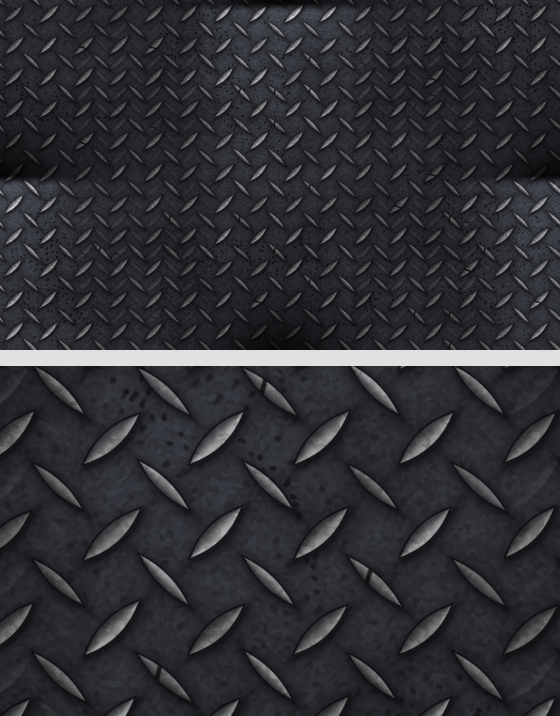
Top: the whole. Bottom: its middle third, enlarged.
This texture is drawn by a Shadertoy shader. Its source:

```glsl
// Worn dark steel tread plate: lens-shaped lugs alternate between two diagonals
// on a staggered lattice, with faint ghost lugs pressed into the gaps.
// Lugs are distance functions; wear is cellular noise and layered sines.
const vec2  REPEATS       = vec2(16.0, 11.0);    // lattice cells across and down
const vec2  LATTICE_SHIFT = vec2(0.39, 0.577);   // rising lug position in its cell
const vec2  RISING_SIZE   = vec2(0.036, 0.0088); // half length, half width
const vec2  FALLING_SIZE  = vec2(0.034, 0.0062);
const float LUG_ANGLE     = 0.76;
const float JITTER        = 0.003;
const float OUTLINE       = 0.0024;
const float SHADOW_REACH  = 0.0055;
const float GHOST_ALPHA   = 0.42;
const float SHEEN_WIDTH   = 0.13;
const float PIT_SCALE     = 75.0;
const float GRAIN_SCALE   = 210.0;
const vec3  PLATE    = vec3(0.182, 0.188, 0.212);
const vec3  SHADOW   = vec3(0.045, 0.045, 0.052);
const vec3  LUG_DARK = vec3(0.21, 0.215, 0.225);
const vec3  LUG_LIT  = vec3(0.64, 0.645, 0.65);

vec2 hash2(vec2 p) {
    vec3 q = fract(p.xyx * vec3(0.1031, 0.1030, 0.0973));
    q += dot(q, q.yzx + 33.33);
    return fract((q.xx + q.yz) * q.zy);
}

// x: distance to the nearest feature point, y: random value of that point
vec2 cellular(vec2 p) {
    vec2 cell = floor(p), nearest = vec2(8.0, 0.0);
    for (int k = 0; k < 9; k++) {
        vec2 id = cell + vec2(k % 3 - 1, k / 3 - 1);
        vec2 rnd = hash2(id + 50.0);
        float d = length(id + rnd - p);
        if (d < nearest.x) nearest = vec2(d, rnd.x);
    }
    return nearest;
}

// Cloudy stains from rotated, bent sines, roughly -1 to 1
float stains(vec2 p) {
    float sum = 0.0, amp = 0.5;
    for (int i = 0; i < 5; i++) {
        p = mat2(0.8, 0.6, -0.6, 0.8) * p * 1.7 + 1.3;
        p += 0.6 * sin(p.yx * 1.3);
        sum += amp * sin(p.x) * sin(p.y);
        amp *= 0.72;
    }
    return sum;
}

// Glow below and gloom above a horizontal seam; drop is the wrapped depth under it
float seamLight(float drop) {
    float opening = smoothstep(0.0, 0.03, drop);
    float gloom = max(exp((drop - 1.0) * 6.5), 1.0 - opening);
    return 0.6 * exp(-drop * 4.5) * opening - 0.85 * gloom;
}

float plateLight(vec2 uv) {
    float side = abs(uv.x - 0.5), depth = 1.0 - uv.y;
    float middle = exp(-pow(side / SHEEN_WIDTH, 2.0));
    float edges = exp(-pow((0.5 - side) / SHEEN_WIDTH, 2.0));
    return 1.0 + middle * seamLight(fract(depth - 0.005)) + edges * seamLight(fract(depth - 0.5));
}

// x: approximate signed distance to the lens, y: position across it (-1 to 1)
vec2 lens(vec2 q, vec2 size) {
    float along = q.x / size.x;
    float halfWidth = size.y * (1.0 - along * along);
    float slope = 2.0 * size.y * along / size.x;
    float d = (abs(q.y) - halfWidth) / sqrt(1.0 + slope * slope);
    return vec2(d, clamp(q.y / max(halfWidth, 0.0005), -1.0, 1.0));
}

void mainImage(out vec4 fragColor, in vec2 fragCoord) {
    vec2 uv = fragCoord / iResolution.xy, p = fragCoord / iResolution.y;
    float px = 1.0 / iResolution.y;
    vec2 pitch = vec2(iResolution.x / iResolution.y, 1.0) / REPEATS;

    // Plate surface: stains, grain and dark pits gathered in worn patches
    float stain = stains(p * 7.0);
    vec2 grain = cellular(p * GRAIN_SCALE), pit = cellular(p * PIT_SCALE + stain);
    float worn = smoothstep(-0.1, 0.7, stains(p * 4.0 + 9.0));
    float pitting = (1.0 - smoothstep(0.1, 0.36, pit.x)) * step(0.55, pit.y);
    vec3 color = PLATE * (1.0 + 0.16 * stain + 0.24 * (grain.y - 0.5));
    color *= 1.0 - pitting * (0.15 + 0.45 * worn);

    // Ghosts show in two broad vertical bands, weaker at mid height
    float band = smoothstep(-0.5, 0.7, -cos(uv.x * 12.566));
    float ghost = GHOST_ALPHA * band * (0.675 - 0.325 * cos(uv.y * 12.566));

    // Four sublattices: two ghost sets first, then the two raised sets
    for (int k = 0; k < 4; k++) {
        bool rising = k % 2 == 0, raised = k > 1;
        vec2 shift = LATTICE_SHIFT + vec2(rising ? 0.0 : 0.5, rising == raised ? 0.0 : 0.5);
        vec2 id = round(p / pitch - shift);
        vec2 rnd = hash2(id + float(k) * 17.0 + 40.0);
        vec2 q = p - (id + shift) * pitch - (rnd - 0.5) * JITTER;
        float turn = (rising ? 1.0 : -1.0) * (LUG_ANGLE + 0.08 * (rnd.y - 0.5));
        mat2 toLocal = mat2(cos(turn), -sin(turn), sin(turn), cos(turn));
        vec2 size = (rising ? RISING_SIZE : FALLING_SIZE) * (0.93 + 0.14 * rnd.x);
        vec2 local = toLocal * q, lug = lens(local, size);
        float shadowDist = lens(toLocal * (q - vec2(0.002, -0.003)), size).x;
        float alpha = raised ? 1.0 : ghost;
        // Cast shadow and dark rim, then the bevelled face
        float shade = 0.72 * exp(-max(shadowDist, 0.0) / SHADOW_REACH);
        shade = max(shade, 0.9 * (1.0 - smoothstep(0.0, OUTLINE, lug.x)));
        color = mix(color, SHADOW, shade * alpha);
        float lit = smoothstep(-0.9, 0.8, rising ? -lug.y : lug.y);
        float tone = (0.65 + 0.4 * rnd.y) * (1.0 - 0.25 * band) * (rising ? 1.0 : 0.85);
        vec3 face = mix(LUG_DARK, LUG_LIT, lit * tone);
        face *= 0.92 + 0.22 * (grain.y - 0.5) + 0.1 * stain;
        // A few lugs carry a dark nick across the face
        float nick = 1.0 - smoothstep(0.001, 0.004, abs(local.x + 0.5 * local.y + 0.008));
        face *= 1.0 - 0.75 * nick * step(0.91, rnd.x);
        color = mix(color, face, alpha * (1.0 - smoothstep(-px, px, lug.x + 0.0008)));
    }
    color *= plateLight(uv) * (1.0 - 0.1 * band);
    fragColor = vec4(clamp(color, 0.0, 1.0), 1.0);
}
```
